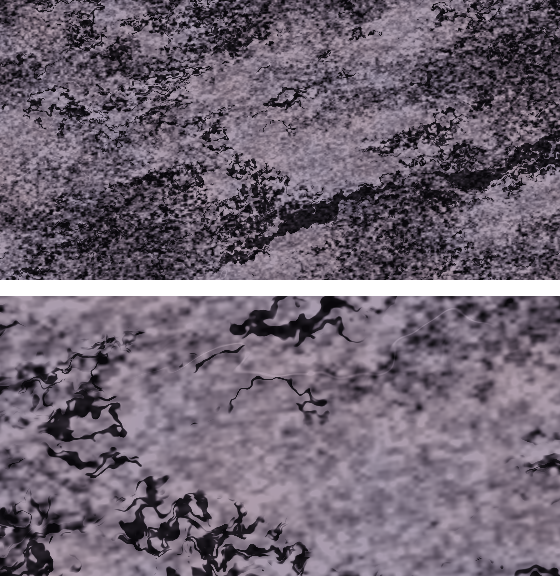
Top, the full canvas; bottom, a detail of the centre.
A WebGL 2 fragment shader for this texture:

```glsl
#version 300 es
precision highp float;
// Polished violet-grey stone: pale lilac clouds over dark, grainy ground.
// Warped, stretched noise gives the flowing clouds; ragged level lines of
// the same noise give the black cracks, and fine noise adds the grain.

uniform vec2 u_resolution;
out vec4 fragColor;

const vec3  INK          = vec3(0.08, 0.07, 0.09);
const vec3  LILAC        = vec3(0.59, 0.54, 0.60);
const vec3  VIOLET_CAST  = vec3(0.002, -0.008, 0.010);
const vec3  WARM_SHIFT   = vec3(0.06, 0.01, -0.03);
const float FLOW_ANGLE   = 0.30;   // radians above horizontal
const float FLOW_STRETCH = 0.45;   // below 1 lengthens features along the flow
const float WARP_BROAD   = 0.18;
const float WARP_RAGGED  = 0.06;
const float WARP_CRUMBLE = 0.055;
const float CLOUD_SCALE  = 4.6;
const float CRACK_SCALE  = 6.5;
const float NET_SCALE    = 17.0;
const float GRAIN_SCALE  = 108.0;
const float GROUND_TONE  = 0.38;   // 0 is ink, 1 is lilac
const float CLOUD_TONE   = 0.90;
const float CRACK_TONE   = -0.02;
const float GROUND_GRAIN = 1.50;
const float CLOUD_GRAIN  = 0.80;
const float CRACK_GRAIN  = 0.45;

mat2 rotation(float a) {
    float c = cos(a), s = sin(a);
    return mat2(c, -s, s, c);
}

// Integer hash to the range 0..1
float hash(ivec2 cell) {
    uvec2 v = uvec2(cell) * 1664525u + 1013904223u;
    v.x += v.y * 1664525u;
    v.y += v.x * 1664525u;
    v ^= v >> 16;
    v.x += v.y * 1664525u;
    v.y += v.x * 1664525u;
    v ^= v >> 16;
    return float(v.x & 65535u) / 65535.0;
}

float noise(vec2 p) {
    ivec2 i = ivec2(floor(p));
    vec2 f = fract(p);
    f = f * f * (3.0 - 2.0 * f);
    float low  = mix(hash(i), hash(i + ivec2(1, 0)), f.x);
    float high = mix(hash(i + ivec2(0, 1)), hash(i + ivec2(1, 1)), f.x);
    return mix(low, high, f.y);
}

float fbm(vec2 p, int octaves) {
    float sum = 0.0, total = 0.0, weight = 1.0;
    mat2 turn = rotation(0.65) * 2.03;
    for (int i = 0; i < octaves; i++) {
        sum += weight * noise(p);
        total += weight;
        weight *= 0.6;
        p = turn * p + vec2(17.3, 9.1);
    }
    return sum / total;
}

vec2 warp(vec2 p) {
    return vec2(fbm(p + 31.7, 3), fbm(p + 74.2, 3)) - 0.5;
}

// Thin line where the noise crosses its middle value
float levelLine(vec2 p, float width) {
    return 1.0 - smoothstep(0.0, width, abs(fbm(p, 5) - 0.5));
}

float band(float distance, float width) {
    float d = distance / width;
    return exp(-d * d);
}

void main() {
    vec2 p = gl_FragCoord.xy / u_resolution.y;

    // Flow-aligned, warped coordinates; the crumbled set roughens cracks
    vec2 w = p + WARP_BROAD * warp(p * 2.1) + WARP_RAGGED * warp(p * 9.0);
    vec2 stretch = vec2(FLOW_STRETCH, 1.0);
    vec2 flow = rotation(FLOW_ANGLE) * w * stretch;
    vec2 crumbled = flow + WARP_CRUMBLE * warp(p * 32.0) * stretch;

    // Fine grain, slightly drawn out along the flow
    vec2 g = rotation(0.12) * p * vec2(0.75, 1.0) * GRAIN_SCALE;
    float grain = 0.6 * noise(g) + 0.4 * noise(g * 1.8 + 41.0) - 0.5;

    // Broad layout: two pale drifts and one dark seam
    float drift = band(w.y - 0.32 - 0.13 * w.x, 0.14);
    float upper = band(w.y - 0.62 - 0.50 * w.x, 0.11) * smoothstep(1.0, 0.5, p.x);
    float seam  = band(w.y + 0.14 - 0.31 * w.x, 0.09) * smoothstep(0.5, 1.0, p.x);

    // Pale clouds whose borders dissolve into the grain
    float field = fbm(crumbled * CLOUD_SCALE + 5.0, 6);
    field += 0.14 * drift + 0.09 * upper - 0.07 * seam - 0.055 + 0.12 * grain;
    float cloud = smoothstep(0.39, 0.63, field);
    float tone = mix(GROUND_TONE, CLOUD_TONE, cloud);
    tone += grain * mix(GROUND_GRAIN, CLOUD_GRAIN, cloud);

    // Mottling between cloud and grain size
    tone += 0.55 * (fbm(flow * vec2(26.0, 34.0) + 63.0, 3) - 0.5);

    // Faint light hairlines
    float hair = levelLine(flow * 4.5 + 90.0, 0.009);
    tone += 0.22 * hair * smoothstep(0.45, 0.65, noise(p * 6.0 + 12.0));

    // Black cracks: long veins, a broken net and streaks along the flow
    float veinMask = smoothstep(0.38, 0.60, fbm(w * 5.0 + 22.0, 3));
    float vein = levelLine(crumbled * CRACK_SCALE + 40.0, 0.036) * veinMask;
    float netMask = smoothstep(0.42, 0.62, fbm(flow * 7.0 + 51.0, 3));
    float net = levelLine(crumbled * NET_SCALE + 80.0, 0.055) * netMask;
    float streakMask = max(seam, 0.45 * netMask);
    float streak = fbm(crumbled * vec2(10.0, 42.0) + 8.0, 4);
    streak = smoothstep(0.48, 0.60, streak) * streakMask;
    float crack = max(max(vein, 0.9 * net), streak);
    crack = smoothstep(0.20, 0.70, crack - 0.9 * grain * smoothstep(0.0, 0.3, crack));
    tone = mix(tone, CRACK_TONE + CRACK_GRAIN * grain, 0.92 * crack);

    // Colour, with small drifts between violet and rose
    tone = clamp(tone, -0.09, 1.15);
    float body = clamp(tone, 0.0, 1.0);
    vec3 colour = mix(INK, LILAC, tone) + VIOLET_CAST * 4.0 * body * (1.0 - body);
    colour += WARM_SHIFT * (fbm(p * 7.0 + 120.0, 4) - 0.5) * body;
    fragColor = vec4(clamp(colour, 0.0, 1.0), 1.0);
}
```
